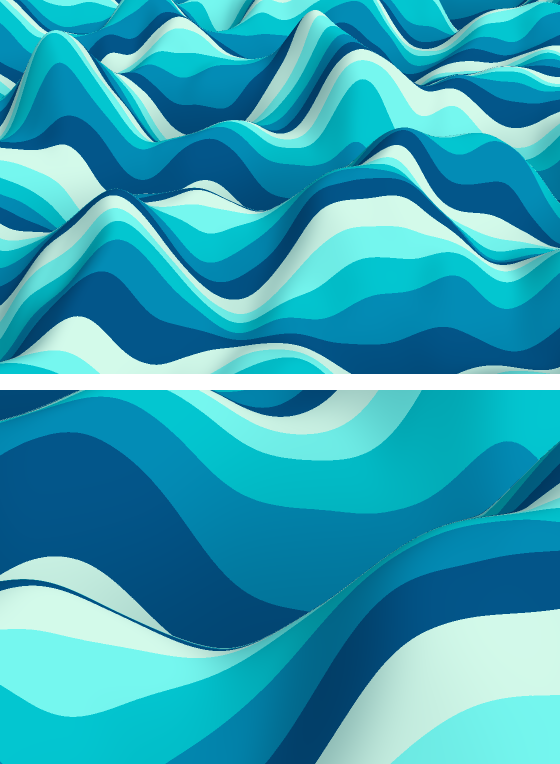
Top: the whole. Bottom: its middle third, enlarged.
Give the GLSL for this background, as a Shadertoy shader.

```glsl
// Rolling hills wrapped in flowing mint, aqua and deep blue bands, seen from above.

vec2 hash2(vec2 p) {
    vec3 q = fract(p.xyx * vec3(0.1031, 0.1030, 0.0973));
    q += dot(q, q.yzx + 33.33);
    return fract((q.xx + q.yz) * q.zy) * 2.0 - 1.0;
}

float gradientNoise(vec2 p) {
    vec2 i = floor(p), f = p - i;
    vec2 u = f * f * f * (f * (f * 6.0 - 15.0) + 10.0);
    vec2 e = vec2(1.0, 0.0);
    float a = dot(hash2(i), f);
    float b = dot(hash2(i + e.xy), f - e.xy);
    float c = dot(hash2(i + e.yx), f - e.yx);
    float d = dot(hash2(i + e.xx), f - e.xx);
    return mix(mix(a, b, u.x), mix(c, d, u.x), u.y);
}

float terrain(vec2 p) {
    p = mat2(0.84, 0.54, -0.54, 0.84) * p + 31.7;
    return 2.1 * gradientNoise(p * 0.55) + 0.38 * gradientNoise(p * 1.2 + 7.3);
}

vec3 bandColour(float phase) {
    float k = fract(phase);
    vec3 colour = vec3(0.81, 0.96, 0.90);
    colour = mix(colour, vec3(0.45, 0.95, 0.92), step(0.20, k));
    colour = mix(colour, vec3(0.01, 0.76, 0.80), step(0.36, k));
    colour = mix(colour, vec3(0.01, 0.54, 0.70), step(0.56, k));
    return mix(colour, vec3(0.01, 0.33, 0.53), step(0.78, k));
}

vec3 render(vec2 uv) {
    // Camera tilted down so that only the ground is in view
    vec3 eye = vec3(0.0, 6.0, 0.0);
    vec3 forward = normalize(vec3(0.0, -0.65, 1.0));
    vec3 up = vec3(0.0, forward.z, -forward.y);
    vec3 ray = normalize(2.2 * forward + uv.y * up + vec3(uv.x, 0.0, 0.0));

    // March from the highest possible crest down to the surface
    float t = (1.6 - eye.y) / ray.y;
    vec3 p = eye + ray * t;
    for (int i = 0; i < 110; i++) {
        float gap = p.y - terrain(p.xz);
        if (gap < 0.0002 * t) break;
        t += gap * 0.38;
        p = eye + ray * t;
    }

    // Bands run across the view and bend with the relief
    float height = terrain(p.xz);
    float phase = 0.9 * gradientNoise(p.xz * 0.3 + 4.1) + 0.25 * height - 0.8 * p.z;
    vec3 colour = bandColour(phase);

    // Soft light from the right, with dimmed valleys
    vec2 e = vec2(0.02, 0.0);
    vec3 normal = normalize(vec3(terrain(p.xz - e) - terrain(p.xz + e), 2.0 * e.x,
                                 terrain(p.xz - e.yx) - terrain(p.xz + e.yx)));
    float light = smoothstep(-0.2, 0.9, dot(normal, normalize(vec3(0.45, 0.8, -0.4))));
    light *= mix(0.5, 1.0, smoothstep(-1.0, 0.0, height));
    return colour * mix(vec3(0.5, 0.62, 0.66), vec3(1.02), light);
}

void mainImage(out vec4 fragColor, in vec2 fragCoord) {
    // Four samples per pixel smooth bands and silhouettes
    vec3 sum = vec3(0.0);
    for (int i = 0; i < 4; i++) {
        vec2 offset = vec2(i % 2, i / 2) * 0.5 - 0.25;
        sum += render((fragCoord + offset - 0.5 * iResolution.xy) / iResolution.y);
    }
    fragColor = vec4(clamp(sum * 0.25, 0.0, 1.0), 1.0);
}
```
